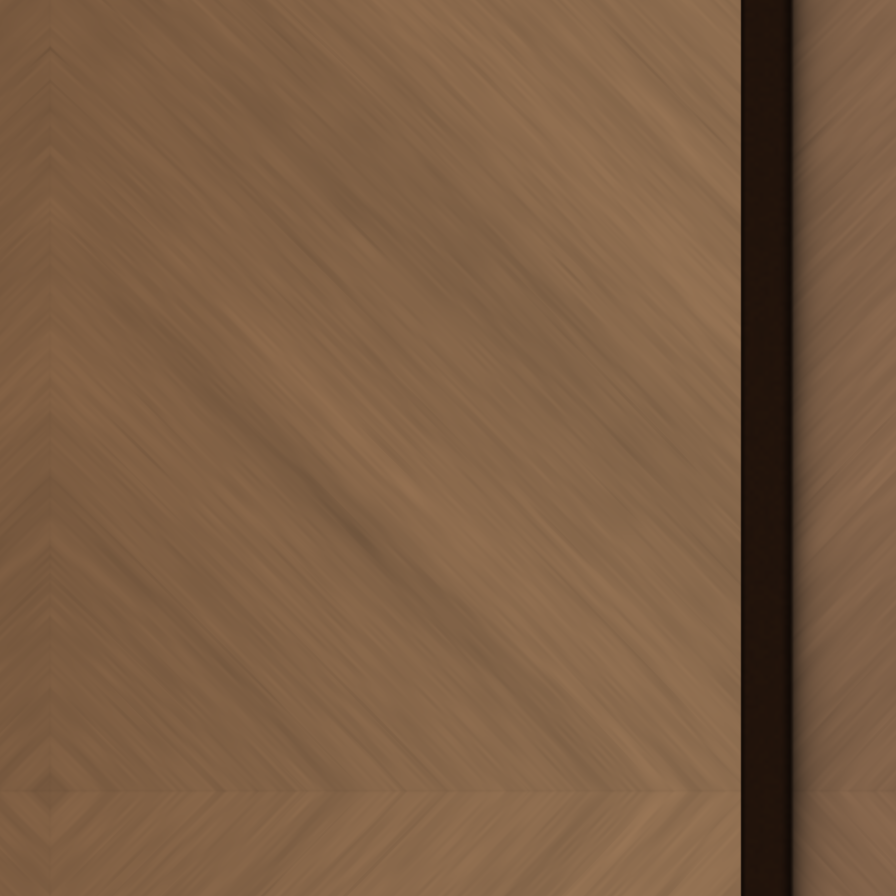
Reproduce this texture procedurally as a three.js fragment shader.

```glsl
#define SEAM vec2(0.056, 0.117)
#define GAP_LEFT 0.827
#define GAP_RIGHT 0.884
#define EDGE 0.0012
#define WOOD_DARK vec3(0.495, 0.365, 0.256)
#define WOOD_LIGHT vec3(0.557, 0.428, 0.311)
#define GAP_COLOR vec3(0.130, 0.075, 0.043)
#define BAND_AMOUNT 0.12
#define STREAK_AMOUNT 0.075
#define FIBRE_AMOUNT 0.065

varying vec2 vUv;

float hash(vec2 p) {
  return fract(sin(dot(p, vec2(127.1, 311.7))) * 43758.5453);
}

float noise(vec2 p) {
  vec2 i = floor(p);
  vec2 f = fract(p);
  f = f * f * (3.0 - 2.0 * f);
  return mix(mix(hash(i), hash(i + vec2(1.0, 0.0)), f.x),
             mix(hash(i + vec2(0.0, 1.0)), hash(i + vec2(1.0, 1.0)), f.x), f.y);
}

// Relative brightness of veneer; x runs across the grain, y along it
float veneer(vec2 g) {
  float bands = noise(g * vec2(13.0, 0.9)) - 0.5;
  float streaks = noise(g * vec2(38.0, 1.6) + 17.0) - 0.5;
  float fine = noise(g * vec2(95.0, 4.0) + 41.0) - 0.5;
  float fibres = noise(g * vec2(260.0, 22.0) + 73.0) - 0.5;
  float pores = smoothstep(0.78, 0.95, noise(g * vec2(150.0, 5.0) + 97.0));
  return 1.0 + BAND_AMOUNT * bands + STREAK_AMOUNT * (streaks + 0.6 * fine)
       + FIBRE_AMOUNT * fibres - 0.035 * pores;
}

// Grain coordinates of the panels, mirrored at their seams
vec2 grainCoords(vec2 uv, float rightPanel) {
  vec2 p = abs(uv - SEAM);
  p.x = mix(p.x, 1.9 - uv.x, rightPanel);
  vec2 g = vec2(p.x + p.y, p.y - p.x) * 0.7071;
  g.x += 0.035 * g.y * g.y + 0.012 * noise(p * 2.5);
  return g;
}

void main() {
  vec2 uv = vUv;
  float rightPanel = step(0.5 * (GAP_LEFT + GAP_RIGHT), uv.x);

  // Soft light rising toward the right of the main panel
  float light = smoothstep(-0.15, 0.85, uv.x + 0.12 * (0.5 - uv.y));
  vec3 wood = mix(WOOD_DARK, WOOD_LIGHT, light);
  wood = mix(wood, vec3(0.530, 0.402, 0.300), rightPanel);
  wood *= veneer(grainCoords(uv, rightPanel));

  // Slight change of tone where the veneer pieces meet
  float lowerPiece = 1.0 - smoothstep(-EDGE, EDGE, uv.y - SEAM.y);
  float sidePiece = 1.0 - smoothstep(-EDGE, EDGE, uv.x - SEAM.x);
  wood *= 1.0 + 0.025 * lowerPiece - 0.015 * sidePiece;
  vec2 seamDistance = abs(uv - SEAM) / 0.0018;
  wood *= 1.0 - 0.025 * exp(-seamDistance.y * seamDistance.y);
  wood *= 1.0 - 0.015 * exp(-seamDistance.x * seamDistance.x);

  // Shadow cast on the recessed right panel
  float depth = max(uv.x - GAP_RIGHT, 0.0);
  float shadow = 0.42 * exp(-depth / 0.012) + 0.18 * exp(-depth / 0.045);
  wood *= 1.0 - shadow * rightPanel;

  // Dark gap, deepest along its two sides
  float gap = smoothstep(GAP_LEFT - EDGE, GAP_LEFT + EDGE, uv.x)
            * (1.0 - smoothstep(GAP_RIGHT - 2.5 * EDGE, GAP_RIGHT + 2.5 * EDGE, uv.x));
  float inside = smoothstep(GAP_LEFT, GAP_LEFT + 0.007, uv.x)
               * (1.0 - smoothstep(GAP_RIGHT - 0.014, GAP_RIGHT, uv.x));
  vec3 gapColor = GAP_COLOR * mix(0.5, 1.0, inside);
  gapColor *= 0.95 + 0.1 * noise(uv * 180.0);

  gl_FragColor = vec4(mix(wood, gapColor, gap), 1.0);
}
```
